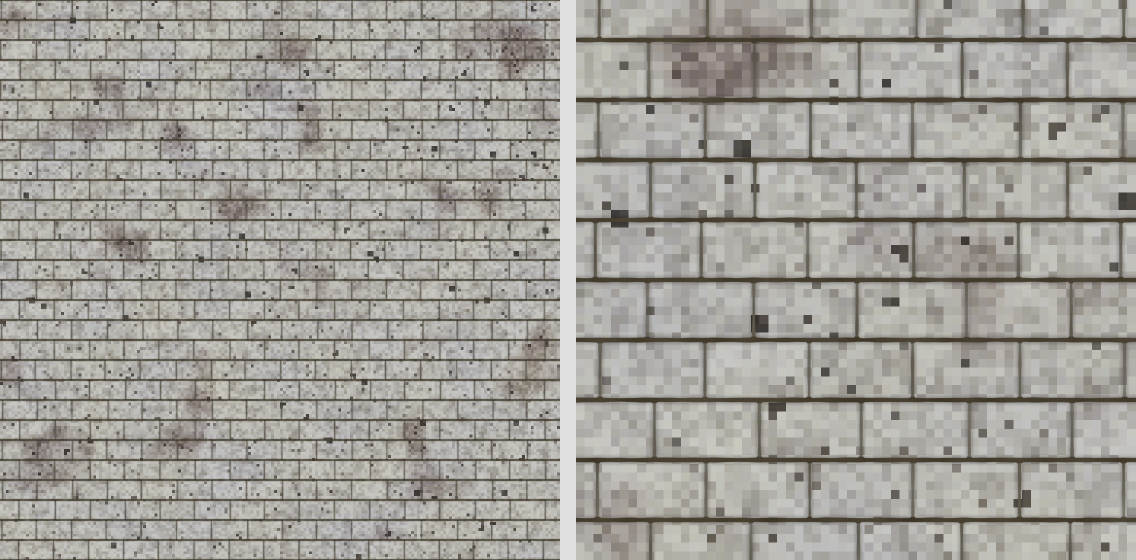
Left: the whole. Right: its middle third, enlarged.
Write a WebGL 1 fragment shader that draws this texture.

```glsl
precision highp float;
// Weathered pale grey brick wall in running bond, mottled with small square grains.

uniform vec2 u_resolution;

const vec2 BRICKS = vec2(16.0, 28.0);     // repeats across and down
const float GRAINS = 192.0;               // square grains across the canvas
const vec2 JOINT = vec2(0.0009, 0.0013);  // half widths: upright, level
const float CORNER = 0.0016;

const vec3 PALE = vec3(0.785, 0.785, 0.765);
const vec3 WORN = vec3(0.52, 0.50, 0.475);
const vec3 GRIME = vec3(0.25, 0.235, 0.215);
const vec3 LEVEL_MORTAR = vec3(0.27, 0.24, 0.18);
const vec3 UPRIGHT_MORTAR = vec3(0.37, 0.35, 0.30);

float hash(vec2 p, float seed) {
  vec3 q = fract(vec3(p.xyx) * 0.1031 + seed * 0.137);
  q += dot(q, q.yzx + 33.33);
  return fract((q.x + q.y) * q.z);
}

float cornerSlope(vec2 cell, vec2 offset, float period, float seed) {
  float angle = 6.28318 * hash(mod(cell, period), seed);
  return dot(vec2(cos(angle), sin(angle)), offset);
}

// Gradient noise that wraps after one canvas
float noise(vec2 p, float period, float seed) {
  vec2 cell = floor(p * period);
  vec2 f = fract(p * period);
  vec2 w = f * f * f * (f * (f * 6.0 - 15.0) + 10.0);
  vec2 e = vec2(1.0, 0.0);
  float low = mix(cornerSlope(cell, f, period, seed),
                  cornerSlope(cell + e.xy, f - e.xy, period, seed), w.x);
  float high = mix(cornerSlope(cell + e.yx, f - e.yx, period, seed),
                   cornerSlope(cell + e.xx, f - e.xx, period, seed), w.x);
  return mix(low, high, w.y);
}

float headJitter(vec2 brick) {
  return 0.05 * hash(vec2(mod(brick.x, BRICKS.x), brick.y), 3.0);
}

// Returns the brick index in xy and the offset from its centre in zw;
// halfSize receives half its extent, both in canvas units
vec4 brickAt(vec2 p, out vec2 halfSize) {
  vec2 grid = p * BRICKS;
  float row = floor(grid.y);
  float shift = 0.5 * mod(row + 1.0, 2.0) + 0.06 * (hash(vec2(row, 7.0), 1.0) - 0.5);
  grid.x -= shift + 0.02;
  vec2 id = vec2(floor(grid.x), row);
  id.x -= step(grid.x - id.x, headJitter(id));
  float left = id.x + headJitter(id);
  float right = id.x + 1.0 + headJitter(id + vec2(1.0, 0.0));
  halfSize = 0.5 * vec2(right - left, 1.0) / BRICKS;
  vec2 centre = vec2(0.5 * (left + right), row + 0.5);
  return vec4(mod(id.x, BRICKS.x), row, (grid - centre) / BRICKS);
}

float roundedBox(vec2 p, vec2 halfSize, float radius) {
  vec2 q = abs(p) - halfSize + radius;
  return length(max(q, 0.0)) + min(max(q.x, q.y), 0.0) - radius;
}

// Stone colour, constant over each square grain
vec3 stone(vec2 p, vec2 brick) {
  vec2 grain = floor(p * GRAINS);
  vec2 q = (grain + 0.5) / GRAINS;
  float fine = hash(grain, 11.0);
  float rough = hash(grain, 17.0);

  // Fine mottling and broad stains
  float wear = 0.03 + 0.23 * fine * fine + 0.42 * max(noise(q, 54.0, 2.0), 0.0);
  float blot = noise(q, 7.0, 5.0) + 0.5 * noise(q, 17.0, 6.0);
  float stain = smoothstep(0.16, 0.62, blot);
  wear += stain * (0.25 + 0.3 * rough);

  // Small dark specks and rarer pits
  wear += 0.4 * step(0.968, rough) * (0.5 + fine);
  float pit = step(0.993, hash(floor(grain * 0.5), 23.0));
  wear += 0.75 * pit * step(0.2, fine);

  vec3 colour = mix(PALE, WORN, clamp(wear * 2.0, 0.0, 1.0));
  colour = mix(colour, GRIME, clamp(wear * 2.0 - 1.0, 0.0, 1.0));

  // Warm and cool drift, brick tone and a mauve cast in the stains
  float drift = noise(q, 9.0, 8.0) + 0.5 * (hash(grain, 29.0) - 0.5);
  colour += drift * vec3(0.012, 0.008, -0.035);
  colour += 0.035 * (hash(brick, 31.0) - 0.5);
  return colour + stain * vec3(0.012, -0.008, 0.0);
}

vec3 wall(vec2 p, float pixel) {
  vec2 halfSize;
  vec4 brick = brickAt(p, halfSize);
  float edge = roundedBox(brick.zw, halfSize - JOINT, CORNER);
  edge += 0.0005 * noise(p, 90.0, 4.0);

  vec3 colour = stone(p, brick.xy);
  colour *= 1.0 - 0.16 * smoothstep(-0.0028, 0.0, edge);

  // Level joints are darker; upright joints fade in places
  vec2 gap = halfSize - abs(brick.zw);
  float level = 1.0 - smoothstep(JOINT.y, JOINT.y + 0.0012, gap.y);
  vec3 mortar = mix(UPRIGHT_MORTAR, LEVEL_MORTAR, level);
  mortar += 0.06 * noise(p, 48.0, 9.0);
  float strength = mix(clamp(0.88 + 0.6 * noise(p, 22.0, 10.0), 0.5, 1.0), 1.0, level);
  return mix(colour, mortar, strength * smoothstep(-0.5 * pixel, 0.5 * pixel, edge));
}

void main() {
  // Four samples per pixel smooth the grain edges
  vec3 sum = vec3(0.0);
  for (int i = 0; i < 4; i++) {
    vec2 offset = vec2(mod(float(i), 2.0), floor(float(i) * 0.5)) * 0.5 - 0.25;
    sum += wall((gl_FragCoord.xy + offset) / u_resolution, 1.0 / u_resolution.y);
  }
  gl_FragColor = vec4(sum * 0.25, 1.0);
}
```
